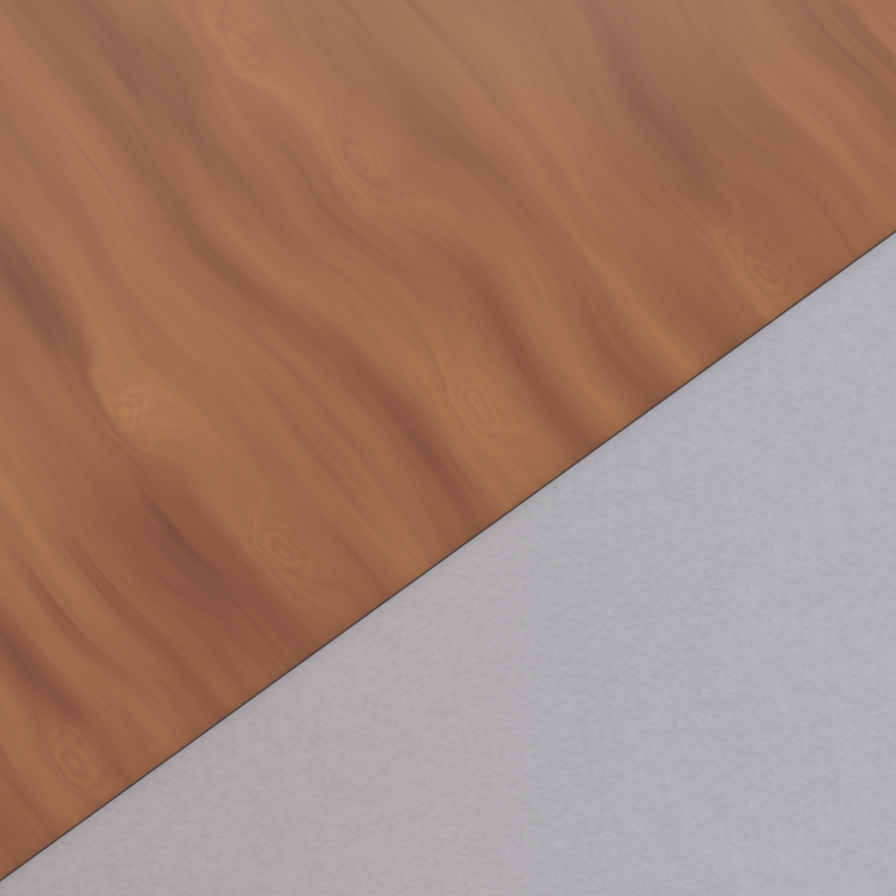
Reproduce this texture procedurally as a Shadertoy shader.

```glsl
#define EDGE_START vec2(0.0, 0.017)
#define EDGE_DIR normalize(vec2(1.0, 0.725))
#define GRAIN_SCALE vec2(21.0, 2.6)
#define KNOT_SIZE vec2(0.030, 0.058)
#define KNOT_BEND 0.048
#define WOOD_DARK vec3(0.485, 0.295, 0.245)
#define WOOD_LIGHT vec3(0.705, 0.495, 0.325)
#define WOOD_HAZE vec3(0.69, 0.54, 0.48)
#define GREY_WARM vec3(0.675, 0.645, 0.655)
#define GREY_COOL vec3(0.700, 0.695, 0.715)
#define SEAM_COLOR vec3(0.27, 0.21, 0.20)
#define SEAM_WIDTH 0.0011

// Knot centres in canvas units
const vec2 knots[7] = vec2[7](
    vec2(0.267, 0.954), vec2(0.410, 0.811), vec2(0.134, 0.544),
    vec2(0.319, 0.382), vec2(0.853, 0.694), vec2(0.078, 0.154),
    vec2(0.534, 0.551));

// Dark bands: position along edge, height above it, half width, half length
const vec4 bands[9] = vec4[9](
    vec4(0.800, 0.17, 0.022, 0.20), vec4(0.645, 0.12, 0.024, 0.15),
    vec4(0.690, 0.56, 0.024, 0.15), vec4(1.115, 0.23, 0.026, 0.15),
    vec4(0.372, 0.11, 0.040, 0.16), vec4(1.322, 0.16, 0.030, 0.13),
    vec4(0.162, 0.15, 0.024, 0.12), vec4(0.418, 0.51, 0.028, 0.12),
    vec4(0.900, 0.38, 0.030, 0.13));

float hash(vec2 p) {
    return fract(sin(dot(p, vec2(127.1, 311.7))) * 43758.5453);
}

float noise(vec2 p) {
    vec2 i = floor(p), f = fract(p);
    f = f * f * (3.0 - 2.0 * f);
    return mix(mix(hash(i), hash(i + vec2(1, 0)), f.x),
               mix(hash(i + vec2(0, 1)), hash(i + vec2(1, 1)), f.x), f.y);
}

float fbm(vec2 p) {
    float sum = 0.0, amp = 0.5;
    for (int i = 0; i < 5; i++) {
        sum += amp * noise(p);
        p = p * vec2(2.1, 1.8) + vec2(17.3, 9.1);
        amp *= 0.52;
    }
    return sum;
}

// Coordinates along the seam and above it
vec2 toSeam(vec2 uv) {
    vec2 p = uv - EDGE_START;
    return vec2(dot(p, EDGE_DIR), dot(p, vec2(-EDGE_DIR.y, EDGE_DIR.x)));
}

vec3 wood(vec2 uv, vec2 seam) {
    // Slow waves bend the grain
    float wave = noise(seam * vec2(4.0, 5.5) + 3.7) - 0.5;
    float ripple = noise(seam * vec2(11.0, 13.0)) - 0.5;
    vec2 grain = seam + vec2(0.055 * wave + 0.012 * ripple, 0.0);

    // Knots push the grain into closed loops
    float halo = 0.0, rings = 0.0, bend = 0.0;
    for (int i = 0; i < 7; i++) {
        vec2 q = (seam - toSeam(knots[i])) / KNOT_SIZE;
        q += 0.45 * (vec2(noise(uv * 38.0), noise(uv * 38.0 + 51.0)) - 0.5);
        float r2 = dot(q, q);
        bend += KNOT_BEND * exp(-r2);
        halo += exp(-r2 * 0.35);
        rings += sin(sqrt(r2) * 19.0 + 5.0 * ripple) * exp(-r2 * 1.4);
    }
    grain.x += bend;

    float shade = 0.0;
    for (int i = 0; i < 9; i++) {
        vec2 q = (vec2(seam.x + 0.055 * wave + 0.025 * ripple, seam.y) - bands[i].xy) / bands[i].zw;
        shade += exp(-dot(q, q));
    }

    // Broad figure, thin growth lines and short pores
    float figure = fbm(grain * GRAIN_SCALE) - 0.5;
    float lines = noise(grain * vec2(85.0, 5.0) + 8.0);
    float veins = smoothstep(0.60, 0.95, lines) * noise(seam * 9.0);
    float pores = noise(grain * vec2(260.0, 32.0)) - 0.5;
    float tone = 0.56 + 0.85 * figure - 0.24 * veins + 0.07 * pores
               - 0.34 * shade + 0.16 * halo + 0.07 * rings;
    vec3 color = mix(WOOD_DARK, WOOD_LIGHT, clamp(tone, 0.0, 1.1));

    // Soft reflected light
    float sheen = 0.24 * smoothstep(0.15, 0.85, seam.y)
                + 0.32 * exp(-dot((uv - vec2(0.72, 1.0)) * vec2(2.6, 5.0),
                                  (uv - vec2(0.72, 1.0)) * vec2(2.6, 5.0)));
    return mix(color, WOOD_HAZE, sheen);
}

vec3 greySurface(vec2 uv) {
    vec3 color = mix(GREY_WARM, GREY_COOL, smoothstep(-0.1, 1.0, uv.x));
    float weave = noise(uv * vec2(150.0, 240.0)) + noise(uv * vec2(310.0, 380.0) + 5.0) - 1.0;
    float mottle = noise(uv * 24.0) - 0.5;
    return color + 0.022 * weave + 0.008 * mottle;
}

void mainImage(out vec4 fragColor, in vec2 fragCoord) {
    vec2 uv = fragCoord / iResolution.y;
    vec2 seam = toSeam(uv);
    float aa = 0.8 / iResolution.y;

    vec3 color = mix(greySurface(uv), wood(uv, seam), smoothstep(-aa, aa, seam.y));

    // Contact shadow and dark seam
    color *= 1.0 - 0.10 * exp(-abs(seam.y) / 0.006);
    float seamLine = 1.0 - smoothstep(SEAM_WIDTH - aa, SEAM_WIDTH + aa, abs(seam.y));
    color = mix(color, SEAM_COLOR, 0.75 * seamLine);

    fragColor = vec4(color, 1.0);
}
```
